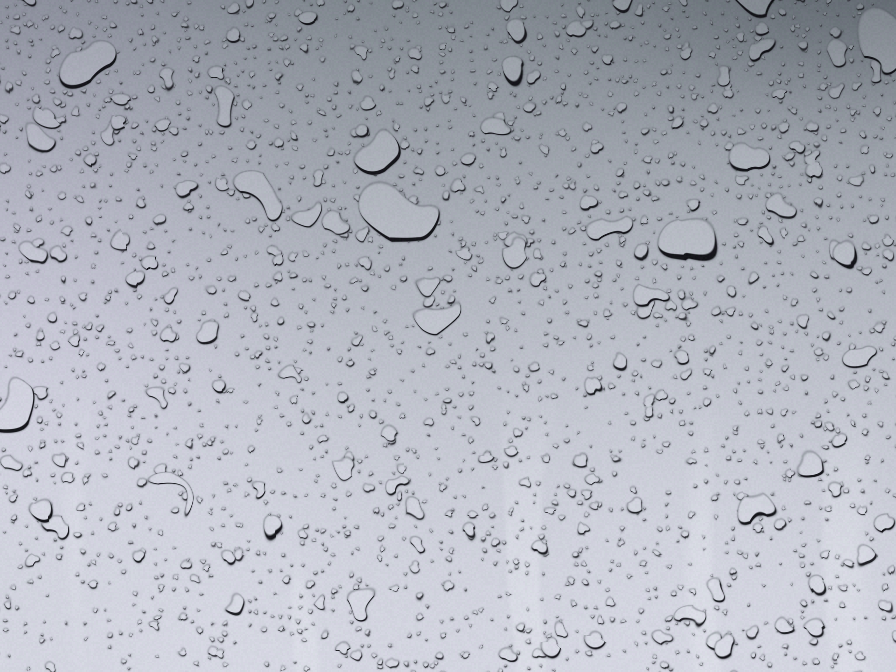
Reproduce this texture procedurally as a WebGL 1 fragment shader.

```glsl
precision highp float;
uniform vec2 u_resolution;

// Lengths are in canvas heights
const vec3 SKY_TOP = vec3(0.495, 0.525, 0.555);
const vec3 SKY_BOTTOM = vec3(0.835, 0.842, 0.885);
const vec3 HAZE = vec3(0.055, 0.040, 0.060);
const vec3 RIM_DARK = vec3(0.05, 0.05, 0.07);
const vec3 OUTLINE = vec3(0.34, 0.36, 0.39);
const vec3 BODY_LIGHT = vec3(0.88, 0.89, 0.92);
const vec2 SHADE_DIR = vec2(0.35, -0.94);
const float SKY_CURVE = 1.65;
const float RIM_BASE = 0.0012;
const float RIM_SCALE = 0.13;
const float OUTLINE_WIDTH = 0.0018;
const float BODY_LIFT = 0.20;
const float WOBBLE = 0.9;
const float STREAK_LIFT = 0.45;
const float GRAIN = 0.022;
const float PI = 3.14159;

vec2 hash22(vec2 p) {
  vec3 q = fract(p.xyx * vec3(0.1031, 0.1030, 0.0973));
  q += dot(q, q.yzx + 33.33);
  return fract((q.xx + q.yz) * q.zy);
}

vec2 noise2(vec2 p) {
  vec2 i = floor(p), f = fract(p);
  f = f * f * (3.0 - 2.0 * f);
  vec2 low = mix(hash22(i), hash22(i + vec2(1.0, 0.0)), f.x);
  vec2 high = mix(hash22(i + vec2(0.0, 1.0)), hash22(i + 1.0), f.x);
  return mix(low, high, f.y);
}

// Bent, tapered and pinched capsule
float dropShape(vec2 q, float r, float len, vec2 axis, vec2 form) {
  float along = dot(q, axis);
  q += vec2(-axis.y, axis.x) * (form.x - 0.5) * along * along * 0.5 / r;
  float t = clamp(dot(q, axis) / len + 0.5, 0.0, 1.0);
  float pinch = 1.6 * t * (1.0 - t) * min(len / r, 2.0) * 0.5;
  float radius = r * (mix(1.0, 0.45 + 0.5 * form.y, t) - pinch * form.x);
  return length(q - axis * len * (t - 0.5)) - radius;
}

// x: distance to the drops, y: the same, sampled towards the shaded side
vec2 dropField(vec2 p, float cell, float chance, vec2 radii, float stretch, float seed) {
  vec2 field = vec2(1.0);
  vec2 home = floor(p / cell);
  float size = 0.5 * (radii.x + radii.y);
  vec2 warped = p + WOBBLE * size * (noise2(p / (size * 2.2) + seed) - 0.5);
  for (int j = -1; j <= 1; j++) {
    for (int i = -1; i <= 1; i++) {
      vec2 id = home + vec2(float(i), float(j));
      vec2 place = hash22(id + seed);
      vec2 kind = hash22(id + seed + 57.3);
      vec2 form = hash22(id + seed + 113.7);
      vec2 turn = hash22(id + seed + 171.1);
      vec2 center = (id + 0.1 + 0.8 * place) * cell;
      if (kind.x < chance * mix(0.65, 1.25, center.y)) {
        float r = mix(radii.x, radii.y, kind.y * kind.y);
        float len = r * (0.1 + stretch * turn.y * turn.y);
        float angle = (turn.x - 0.5) * PI;
        vec2 axis = vec2(cos(angle), sin(angle));
        vec2 shift = SHADE_DIR * (RIM_BASE + RIM_SCALE * r) * (0.5 + form.y);
        vec2 q = warped - center;
        field = min(field, vec2(dropShape(q, r, len, axis, form),
                                dropShape(q + shift, r, len, axis, form)));
      }
    }
  }
  return field;
}

// Light body, thin outline and dark crescent
vec3 paintDrops(vec3 color, vec3 sky, vec2 field, float contrast) {
  float aa = 0.8 / u_resolution.y;
  float inside = smoothstep(aa, -aa, field.x);
  float core = smoothstep(aa, -aa, field.y);
  float edge = field.x / OUTLINE_WIDTH;
  color = mix(color, mix(sky, BODY_LIGHT, BODY_LIFT), inside);
  color = mix(color, OUTLINE, 0.38 * contrast * exp(-edge * edge));
  return mix(color, RIM_DARK, contrast * inside * (1.0 - core));
}

vec3 skyColor(vec2 p, float aspect) {
  float x = p.x / aspect;
  vec3 sky = mix(SKY_BOTTOM, SKY_TOP, pow(p.y, SKY_CURVE));
  sky += HAZE * (1.0 - smoothstep(0.0, 0.45, x)) * smoothstep(0.1, 0.6, p.y);
  sky -= 0.10 * smoothstep(0.55, 1.0, x) * smoothstep(0.75, 1.0, p.y);
  return sky + 0.02 * (noise2(p * 3.0).x - 0.5);
}

void main() {
  vec2 p = gl_FragCoord.xy / u_resolution.y;
  vec3 sky = skyColor(p, u_resolution.x / u_resolution.y);

  // Faint wet runs down the lower part
  float sway = 0.03 * noise2(vec2(3.0, p.y * 7.0)).x;
  float run = noise2(vec2((p.x + sway) * 15.0, p.y * 1.6 + 4.0)).x;
  float streak = smoothstep(0.70, 0.84, run) * smoothstep(0.48, 0.15, p.y);
  sky = mix(sky, BODY_LIGHT, STREAK_LIFT * streak);

  // Drops from mist to pools
  vec3 color = sky;
  color = paintDrops(color, sky, dropField(p, 0.017, 0.50, vec2(0.0018, 0.0042), 0.5, 11.0), 0.60);
  color = paintDrops(color, sky, dropField(p, 0.036, 0.48, vec2(0.0045, 0.0085), 0.8, 23.0), 0.78);
  color = paintDrops(color, sky, dropField(p, 0.075, 0.50, vec2(0.0090, 0.0160), 1.6, 37.0), 0.90);
  color = paintDrops(color, sky, dropField(p, 0.145, 0.48, vec2(0.0140, 0.0270), 3.2, 41.0), 0.95);
  color = paintDrops(color, sky, dropField(p, 0.400, 0.42, vec2(0.0280, 0.0420), 2.8, 59.0), 0.95);

  // Sensor grain
  vec2 speck = hash22(floor(p * 384.0) + 7.0) - 0.5;
  color += GRAIN * (speck.x + 0.5 * speck.y * vec3(1.0, -1.0, 1.0));
  gl_FragColor = vec4(clamp(color, 0.0, 1.0), 1.0);
}
```
